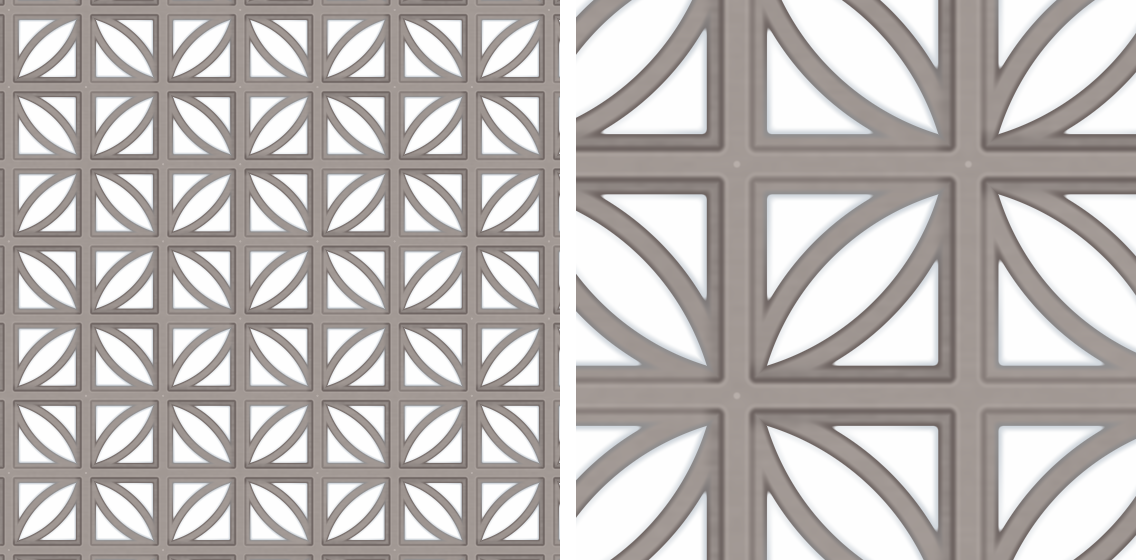
Left: the whole. Right: its middle third, enlarged.
A WebGL 2 fragment shader for this pattern:

```glsl
#version 300 es
precision highp float;
// Draws a breeze-block screen: square tiles pierced by leaf and corner openings, alternately flipped.

uniform vec2 u_resolution;
out vec4 fragColor;

const float PERIOD = 0.1378;                  // tile spacing in canvas units
const vec2 FIRST_CENTRE = vec2(0.0846, 0.0866);
const float PANEL_HALF = 0.445;               // the rest is in tile units
const float OPENING_HALF = 0.37;
const float ARC_OFFSET = 0.70;
const float RIB_WIDTH = 0.104;

const vec3 FACE = vec3(0.635, 0.600, 0.582);
const vec3 SHADE = vec3(0.550, 0.518, 0.505);
const vec3 DEEP = vec3(0.410, 0.370, 0.360);
const vec3 COOL = vec3(0.510, 0.530, 0.550);
const vec3 HALO = vec3(0.780, 0.810, 0.840);
const vec3 WHITE = vec3(0.995);

float hash(vec2 p) {
    return fract(sin(dot(p, vec2(127.1, 311.7))) * 43758.5453);
}

float valueNoise(vec2 p) {
    vec2 i = floor(p), f = fract(p);
    f = f * f * (3.0 - 2.0 * f);
    float low = mix(hash(i), hash(i + vec2(1.0, 0.0)), f.x);
    float high = mix(hash(i + vec2(0.0, 1.0)), hash(i + 1.0), f.x);
    return mix(low, high, f.y);
}

float smoothMax(float a, float b, float k) {
    float h = max(k - abs(a - b), 0.0) / k;
    return max(a, b) + 0.25 * h * h * k;
}

float roundedBox(vec2 p, float halfSize, float radius) {
    vec2 d = abs(p) - halfSize + radius;
    return length(max(d, 0.0)) + min(max(d.x, d.y), 0.0) - radius;
}

// Soft line of the given half width around distance zero
float lineMask(float d, float halfWidth) {
    return 1.0 - smoothstep(0.0, halfWidth, abs(d));
}

// Distance to the three openings, folded across the rising diagonal
float openings(vec2 p) {
    vec2 f = p.x < p.y ? p : p.yx;
    float radius = sqrt(2.0 * (ARC_OFFSET * ARC_OFFSET + OPENING_HALF * OPENING_HALF));
    float fromArc = length(f - vec2(ARC_OFFSET, -ARC_OFFSET)) - radius;
    float square = smoothMax(-f.x, f.y, 0.025) - OPENING_HALF;
    float corner = smoothMax(square, RIB_WIDTH - fromArc, 0.025);
    return min(fromArc, corner);
}

// Concrete colour of one tile, including the flat strips around its panel
vec3 concrete(vec2 p, float hole, float grain, float tone) {
    float panel = roundedBox(p, PANEL_HALF, 0.03);
    float inside = 1.0 - smoothstep(-0.012, 0.004, panel);
    float lowSide = smoothstep(0.33, 0.41, -p.y);
    float rightSide = smoothstep(0.34, 0.42, p.x);
    float shadow = max(lowSide, rightSide);
    vec3 color = FACE + 0.02 * (grain - 0.5);

    // Recessed frame, shaded on two sides
    color = mix(color, SHADE + 0.06 * (grain - 0.5), inside * (0.12 + 0.75 * shadow));
    color += inside * tone;

    // Groove at the panel rim and a faint highlight outside it
    color = mix(color, DEEP, lineMask(panel + 0.012, 0.024) * (0.45 + 0.4 * shadow));
    color += 0.025 * lineMask(panel - 0.014, 0.014);

    // Bevel beside each opening: warm below, cool above
    float warmth = 1.0 - smoothstep(-0.15, 0.38, p.y);
    vec3 bevel = mix(COOL, DEEP, warmth);
    float nearHole = 1.0 - smoothstep(0.0, 0.028, hole);
    return mix(color, bevel, nearHole * (0.55 + 0.35 * warmth));
}

void main() {
    vec2 uv = gl_FragCoord.xy / u_resolution;
    vec2 grid = (uv - FIRST_CENTRE) / PERIOD + 0.5;
    vec2 cell = floor(grid);
    vec2 p = fract(grid) - 0.5;
    float pixel = 1.0 / (PERIOD * min(u_resolution.x, u_resolution.y));

    // Alternate tiles are mirrored top to bottom
    float parity = mod(cell.x + cell.y, 2.0);
    p.y *= 1.0 - 2.0 * parity;

    float grain = mix(valueNoise(grid * vec2(9.0, 45.0)), valueNoise(grid * 24.0), 0.5);
    float tone = 0.025 * (hash(cell + 3.7) - 0.5);
    float hole = openings(p);
    vec3 color = concrete(p, hole, grain, tone);

    // Small pale specks at some strip crossings
    vec2 crossing = floor(grid + 0.5);
    float speck = 1.0 - smoothstep(0.008, 0.02, length(grid - crossing));
    color += 0.08 * speck * step(0.5, hash(crossing + 9.2));

    // Openings with a cool glow along their upper and right edges
    float glow = max(smoothstep(-0.05, 0.36, p.y), smoothstep(0.1, 0.37, p.x));
    float halo = smoothstep(-0.032, 0.0, hole) * (0.35 + 0.5 * glow);
    vec3 light = mix(WHITE, HALO, halo);
    float open = 1.0 - smoothstep(-0.7 * pixel, 0.7 * pixel, hole);
    fragColor = vec4(mix(color, light, open), 1.0);
}
```
